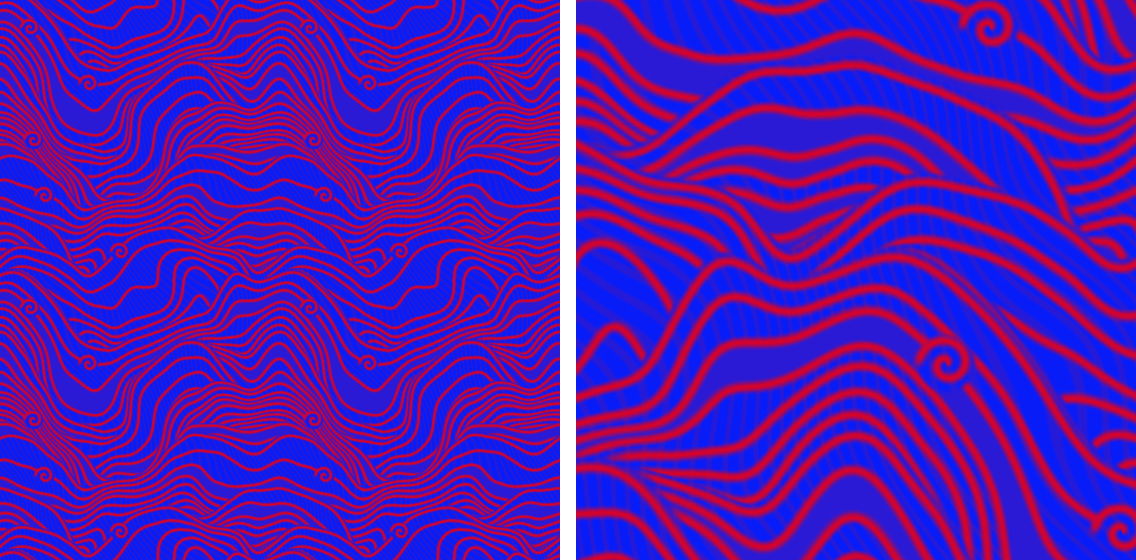
Left: the whole. Right: its middle third, enlarged.
A WebGL 1 fragment shader for this pattern:

```glsl
precision highp float;

uniform vec2 u_resolution;

const float TILES = 2.0;          // repeats across and down
const float BANDS = 9.0;          // overlapping locks per tile
const float SPACING = 0.0360;     // strand spacing, in tiles
const float HALF_LINE = 0.0051;   // half the strand width, in tiles
const float SOFTNESS = 0.0050;    // least edge blur, in tiles
const float CREST_HEIGHT = 0.23;
const float FAN = 0.75;           // spread and squeeze of strands
const float UNEVENNESS = 0.5;     // wander of single strands
const float SWELL = 0.125;
const float TROUGH = 0.28;        // sharp troughs, flat tops
const float CURLS = 5.0;
const float CURL_PITCH = 0.022;
const float CURL_TURNS = 1.5;
const vec3 BLUE = vec3(0.03, 0.11, 0.97);
const vec3 DUSK = vec3(0.18, 0.10, 0.82);
const vec3 RED = vec3(0.83, 0.01, 0.17);
const float TAU = 6.2831853;

float hash(vec2 p) {
  return fract(sin(dot(p, vec2(127.1, 311.7))) * 43758.547);
}

float cornerSlope(vec2 cell, vec2 offset, vec2 period) {
  float angle = TAU * hash(mod(cell, period));
  return dot(vec2(cos(angle), sin(angle)), offset);
}

// Gradient noise that wraps after a whole number of cells
float noise(vec2 p, vec2 period) {
  vec2 cell = floor(p);
  vec2 f = p - cell;
  vec2 w = f * f * f * (f * (f * 6.0 - 15.0) + 10.0);
  vec2 e = vec2(1.0, 0.0);
  float low = mix(cornerSlope(cell, f, period),
                  cornerSlope(cell + e.xy, f - e.xy, period), w.x);
  float high = mix(cornerSlope(cell + e.yx, f - e.yx, period),
                   cornerSlope(cell + e.xx, f - e.xx, period), w.x);
  return mix(low, high, w.y);
}

// Long swell with smaller bends
vec2 flow(vec2 p) {
  float angle = TAU * (p.x - 0.6) + 0.25 * sin(2.0 * TAU * p.y);
  float swell = SWELL * (sin(angle) + TROUGH * cos(2.0 * angle));
  float bend = 0.13 * noise(p * vec2(4.0, 3.0), vec2(4.0, 3.0));
  float ripple = 0.07 * noise(p * vec2(7.0, 4.0) + 0.3, vec2(7.0, 4.0));
  float sway = 0.15 * noise(p * 3.0 + 0.5, vec2(3.0));
  return p + vec2(sway, -swell - bend - ripple);
}

// Strand number below the crest of a band; negative above it
float strandPhase(vec2 p, float band) {
  float row = mod(band, BANDS) + 0.5;
  float crest = (band + 0.5) / BANDS
    + CREST_HEIGHT * noise(vec2(p.x * 2.0, row), vec2(2.0, BANDS));
  float fan = 1.0 + FAN * noise(vec2(p.x * 4.0, row + 3.0), vec2(4.0, BANDS));
  float angle = TAU * (p.x - 0.6);
  float tilt = TAU * SWELL * (cos(angle) - 2.0 * TROUGH * sin(2.0 * angle));
  float s = (crest - p.y) * fan / (SPACING * sqrt(1.0 + tilt * tilt));
  vec2 wander = vec2(p.x * 4.0, s * 0.6 + row * 5.0);
  return s + UNEVENNESS * noise(wander, vec2(4.0, 64.0));
}

// Ink of a spiral in x, area it hides in y
vec2 curl(vec2 d, float blur) {
  float r = length(d);
  float turn = atan(d.y, d.x + 0.00001) / TAU;
  float turns = max(floor(r / CURL_PITCH - turn + 0.5), 0.0) + turn;
  float gap = abs(r - CURL_PITCH * turns);
  float ink = 1.0 - smoothstep(HALF_LINE - blur, HALF_LINE + blur, gap);
  ink *= 1.0 - smoothstep(CURL_TURNS - 0.04, CURL_TURNS + 0.04, turns);
  float rim = CURL_PITCH * CURL_TURNS;
  return vec2(ink, 1.0 - smoothstep(rim - blur, rim + blur, r));
}

void main() {
  vec2 p = TILES * gl_FragCoord.xy / u_resolution;
  float blur = max(SOFTNESS, 0.7 * TILES / u_resolution.y);
  const float STEP = 0.001;
  vec2 here = flow(p);
  vec2 right = flow(p + vec2(STEP, 0.0));
  vec2 above = flow(p + vec2(0.0, STEP));

  // Faint hatching across the strands
  float hatchPhase = 46.0 * p.x + 21.0 * p.y + 8.0 * noise(p * 3.0, vec2(3.0));
  float hatch = 0.8 * smoothstep(0.0, 0.9, sin(TAU * hatchPhase));

  // Bands from back to front, lower ones covering higher ones
  vec3 color = BLUE;
  float base = floor(here.y * BANDS);
  for (int k = 0; k < 5; k++) {
    float band = base + 2.0 - float(k);
    float s = strandPhase(here, band);
    vec2 slope = vec2(strandPhase(right, band), strandPhase(above, band)) - s;
    float steepness = max(length(slope) / STEP, 1.0);
    float halfLine = min(HALF_LINE, 0.30 / steepness);
    float gap = abs(s - max(floor(s + 0.5), 0.0)) / steepness;
    float ink = 1.0 - smoothstep(halfLine - blur, halfLine + blur, gap);
    float dusk = 0.9 * step(0.77, hash(vec2(floor(s), mod(band, BANDS) + 9.0)));
    vec3 strand = mix(mix(BLUE, DUSK, max(hatch, dusk)), RED, ink);
    float edge = s / steepness + halfLine;
    color = mix(color, strand, smoothstep(-2.0 * blur, 0.0, edge));
  }

  // Small curls scattered along the steep side of the swell
  for (float i = 0.0; i < CURLS; i++) {
    vec2 center = vec2(0.10 + 0.38 * hash(vec2(i, 5.0)), (i + 0.5) / CURLS);
    vec2 mark = curl(fract(p - center + 0.5) - 0.5, blur);
    color = mix(color, mix(BLUE, DUSK, hatch), mark.y);
    color = mix(color, RED, mark.x);
  }

  gl_FragColor = vec4(color, 1.0);
}
```
